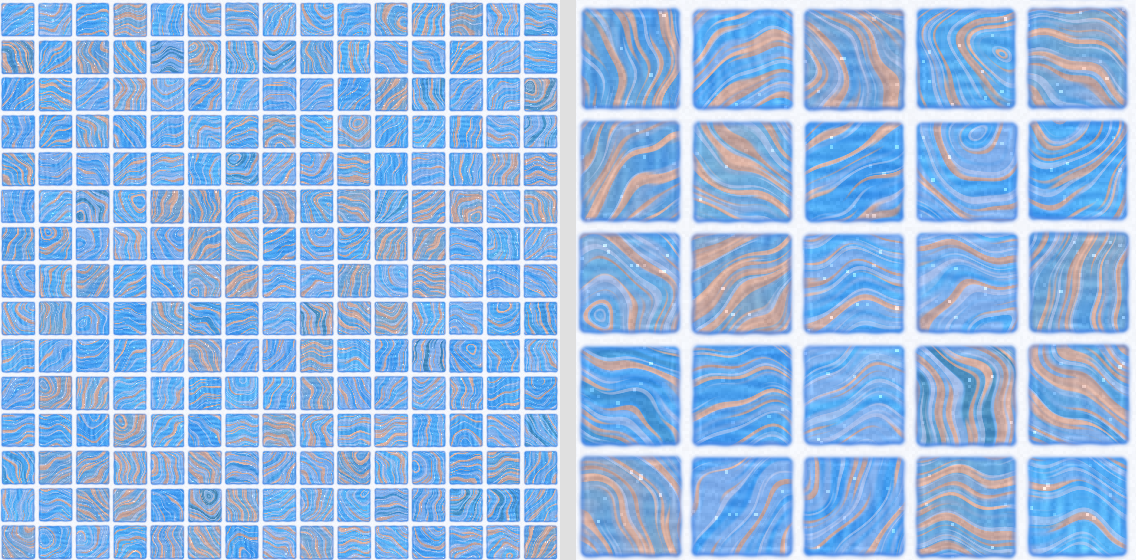
Left, the full canvas; right, a detail of the centre.
A three.js fragment shader for this texture:

```glsl
// Fifteen by fifteen blue glass mosaic tiles with swirled copper veins and white grout.
varying vec2 vUv;

vec4 hash4(vec2 p) {
  vec4 h = fract(p.xyxy * vec4(0.1031, 0.1030, 0.0973, 0.1099));
  h += dot(h, h.wzxy + 33.33);
  return fract((h.xxyz + h.yzzw) * h.zywx);
}

// Layered sines: v runs across the veins, u along them.
float strands(float v, float u, float freq, float phase) {
  return 0.45 * sin(v * freq + phase + sin(u * 4.0 + phase))
       + 0.33 * sin(v * freq * 2.3 + phase * 1.7 + u * 1.6)
       + 0.22 * sin(v * freq * 4.7 + phase * 3.1 - u * 2.2);
}

float roundedBox(vec2 p, vec2 halfSize, float radius) {
  vec2 d = abs(p) - halfSize + radius;
  return length(max(d, 0.0)) + min(max(d.x, d.y), 0.0) - radius;
}

void main() {
  vec2 grid = vUv * 15.0 + vec2(0.015, 0.03);
  vec2 id = floor(grid);
  vec2 p = fract(grid) - 0.5;
  vec4 shape = hash4(id + 3.7);
  vec4 tone = hash4(id + 41.3);
  vec4 flow = hash4(id + 87.9);

  // Tile outline, slightly uneven in size and placement
  vec2 shift = (flow.xy - 0.5) * 0.018;
  float wobble = 0.005 * sin(grid.x * 23.0 + tone.x * 6.0) * sin(grid.y * 19.0);
  float edge = roundedBox(p - shift, vec2(0.443) + (tone.zw - 0.5) * 0.012, 0.055) + wobble;

  // Veins follow bent arcs around a random centre
  vec2 q = p + 0.07 * sin(p.yx * 5.0 + shape.xy * 6.28);
  q += 0.035 * sin(q.yx * 11.0 + shape.zw * 6.28);
  float angle = shape.x * 6.28;
  vec2 axis = vec2(cos(angle), sin(angle));
  vec2 fromCentre = q - axis * mix(0.3, 1.8, shape.y);
  float u = dot(q, vec2(-axis.y, axis.x));
  float v = length(fromCentre) * (1.0 + (shape.z - 0.5) * u);
  float phase = shape.w * 40.0;
  float broad = strands(v, u, 15.0, phase);
  float fine = strands(v, u, 27.0, phase + 9.0);
  float cloud = 0.5 + 0.5 * sin(q.x * 5.0 + phase) * sin(q.y * 4.0 + phase * 1.3);

  // Ribbed blue glass, ribs vertical on some tiles
  float across = tone.x < 0.25 ? p.x : p.y;
  float along = tone.x < 0.25 ? p.y : p.x;
  float rib = sin(across * 48.0 + 1.2 * sin(along * 7.0 + phase) + phase);
  rib *= 0.6 + 0.4 * sin(along * 9.0 + across * 13.0 + phase);
  vec3 azure = vec3(0.23, 0.58, 0.93);
  vec3 sky = vec3(0.40, 0.77, 0.99);
  vec3 glass = mix(azure, sky, clamp(0.25 + 0.4 * cloud + 0.4 * (tone.y - 0.5) + 0.22 * rib, 0.0, 1.0));

  // Lilac haze, grey-brown smoke and a few dark teal pools
  float haze = smoothstep(-0.35, 0.65, broad + 0.9 * (tone.z - 0.4));
  glass = mix(glass, vec3(0.56, 0.70, 0.92), 0.8 * haze);
  float smoke = smoothstep(0.62, 0.95, tone.w) * (0.35 + 0.65 * cloud);
  glass = mix(glass, vec3(0.60, 0.63, 0.69), 0.65 * smoke);
  float pool = smoothstep(0.78, 1.0, flow.z) * smoothstep(0.0, 0.6, -broad);
  glass = mix(glass, vec3(0.24, 0.45, 0.58), 0.6 * pool);

  // Pale threads and copper streaks
  float pale = smoothstep(0.22, 0.62, fine + 0.3 * (tone.y - 0.5));
  glass = mix(glass, vec3(0.75, 0.79, 0.93), 0.6 * pale);
  float amount = tone.w * 0.6 + flow.w * 0.4;
  float vein = 0.5 * broad + 0.7 * strands(v, u, 23.0, phase + 21.0);
  float copper = smoothstep(0.22, 0.52, vein + 0.75 * (amount - 0.5) + 0.15 * (cloud - 0.5));
  vec3 copperColour = mix(vec3(0.72, 0.58, 0.55), vec3(0.95, 0.73, 0.62), 0.5 + 0.5 * fine);
  glass = mix(glass, copperColour, 0.85 * copper);

  // Fine grain and small glints
  vec4 grain = hash4(floor(vUv * 512.0) + 11.0);
  glass += (grain.x - 0.5) * 0.05 + 0.025 * rib;
  glass += 0.22 * smoothstep(0.985, 1.0, grain.y);

  // Blue rim, deeper at the foot, with a light bevel just inside
  float rim = smoothstep(-0.05, -0.012, edge);
  float foot = smoothstep(-0.30, -0.44, p.y);
  glass = mix(glass, vec3(0.30, 0.53, 0.90), rim * (0.45 + 0.25 * foot));
  float bevel = smoothstep(0.025, 0.0, abs(edge + 0.065));
  glass += bevel * 0.07 * (0.5 + 0.5 * sin(p.x * 17.0 + p.y * 13.0 + phase));

  // White grout with a faint blue cast beside the glass
  vec3 grout = vec3(0.96, 0.97, 0.99) + (grain.z - 0.5) * 0.025;
  grout = mix(vec3(0.82, 0.87, 0.97), grout, smoothstep(0.0, 0.04, edge));
  vec3 colour = mix(glass, grout, smoothstep(-0.018, 0.018, edge));
  gl_FragColor = vec4(clamp(colour, 0.0, 1.0), 1.0);
}
```
